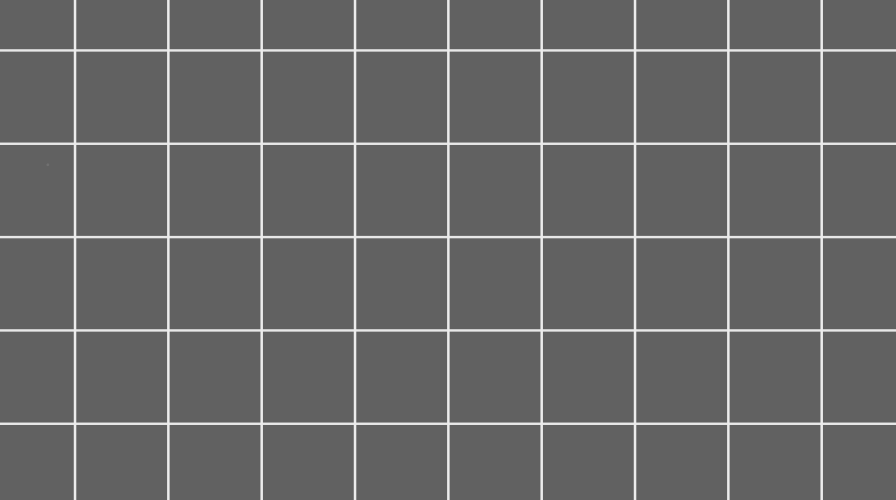
Write a WebGL 1 fragment shader that draws this pattern.

```glsl
precision mediump float;
// Draws a flat grey field ruled into square cells by thin pale lines.
// Distances to the nearest rule come from a mod repeat, in canvas widths,
// and are turned into smooth pixel coverage; one faint speck marks the field.

uniform vec2 u_resolution;

const float CELL_SIZE = 0.104167;            // 9.6 cells across the canvas
const vec2 GRID_ORIGIN = vec2(0.0004, 0.0144); // a crossing, from the centre
const vec2 LINE_WIDTH = vec2(0.0028, 0.0027); // upright rules, level rules
const vec3 FIELD_COLOR = vec3(0.38);
const vec3 UPRIGHT_COLOR = vec3(0.925);
const vec3 LEVEL_COLOR = vec3(0.91);
const vec2 SPECK_CENTER = vec2(-0.4466, 0.0951);
const float SPECK_RADIUS = 0.0015;
const float SPECK_STRENGTH = 0.06;

// Distance on each axis to the nearest rule of the grid.
vec2 gridDistance(vec2 p) {
  vec2 halfCell = vec2(0.5 * CELL_SIZE);
  return abs(mod(p - GRID_ORIGIN + halfCell, CELL_SIZE) - halfCell);
}

void main() {
  float pixel = 1.0 / u_resolution.x;
  vec2 p = (gl_FragCoord.xy - 0.5 * u_resolution) * pixel;

  // Field with its faint speck
  float speckDistance = length(p - SPECK_CENTER) - SPECK_RADIUS;
  float speck = clamp(0.5 - speckDistance / pixel, 0.0, 1.0);
  vec3 color = FIELD_COLOR + SPECK_STRENGTH * speck;

  // Rules, upright ones on top
  vec2 edge = 0.5 * LINE_WIDTH - gridDistance(p);
  vec2 coverage = clamp(edge / pixel + 0.5, 0.0, 1.0);
  color = mix(color, LEVEL_COLOR, coverage.y);
  color = mix(color, UPRIGHT_COLOR, coverage.x);

  gl_FragColor = vec4(color, 1.0);
}
```
